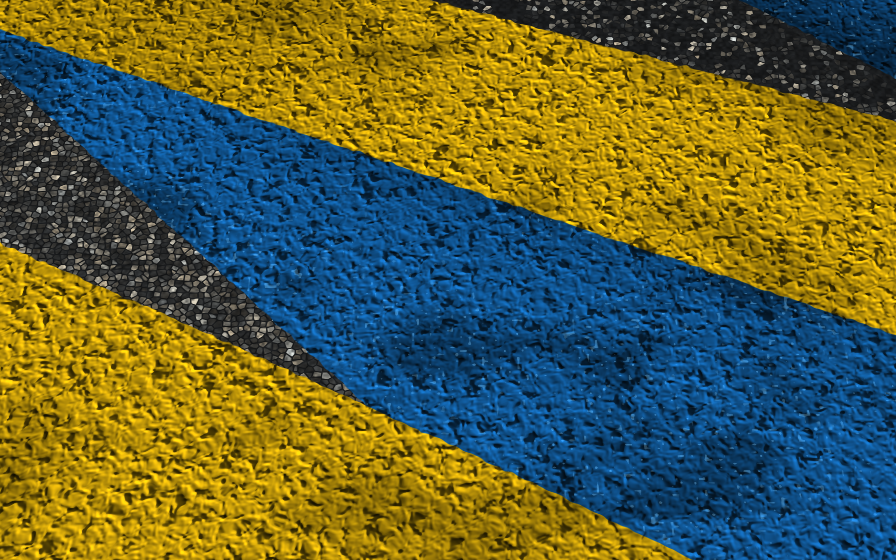
Write a Shadertoy shader that draws this texture.

```glsl
#define YELLOW vec3(0.71, 0.56, 0.035)
#define BLUE vec3(0.058, 0.305, 0.525)
#define TAR vec3(0.085, 0.09, 0.095)
#define STONE vec3(0.60, 0.57, 0.51)
#define GRAIN 72.0
#define RELIEF 1.25
#define EDGE_WOBBLE 0.005
#define LIGHT_STEP vec2(0.28, 0.38)

float hash(vec2 p) {
    vec3 q = fract(vec3(p.xyx) * 0.1031);
    q += dot(q, q.yzx + 33.33);
    return fract((q.x + q.y) * q.z);
}

float noise(vec2 p) {
    vec2 i = floor(p), f = fract(p);
    f = f * f * (3.0 - 2.0 * f);
    return mix(mix(hash(i), hash(i + vec2(1, 0)), f.x),
               mix(hash(i + vec2(0, 1)), hash(i + vec2(1, 1)), f.x), f.y);
}

float fbm(vec2 p) {
    float sum = 0.0, amp = 0.5;
    for (int i = 0; i < 4; i++) {
        sum += amp * noise(p);
        p = mat2(1.6, 1.2, -1.2, 1.6) * p + 7.3;
        amp *= 0.5;
    }
    return sum / 0.9375;
}

// Crumbly height of the paint coat
float coatHeight(vec2 q) {
    q += 0.8 * vec2(noise(q * 0.7 + 31.0), noise(q * 0.7 + 67.0));
    return 0.6 * noise(q) + 0.4 * noise(q * 2.1 + 13.0);
}

// Nearest stone: x = border gap, y = random value of the stone
vec2 stones(vec2 q) {
    vec2 cell = floor(q);
    float first = 9.0, second = 9.0, id = 0.0;
    for (int y = -1; y <= 1; y++)
    for (int x = -1; x <= 1; x++) {
        vec2 c = cell + vec2(x, y);
        vec2 centre = c + 0.1 + 0.8 * vec2(hash(c), hash(c + 57.0));
        float d = length(q - centre);
        if (d < first) { second = first; first = d; id = hash(c + 113.0); }
        else second = min(second, d);
    }
    return vec2(second - first, id);
}

vec3 asphalt(vec2 q, float exposure) {
    vec2 s = stones(q * 0.95);
    float face = smoothstep(0.02, 0.35, s.x) * (0.55 + 0.9 * noise(q * 2.3));
    float bright = mix(pow(s.y, 7.0), 0.12 + 0.88 * s.y * s.y, exposure);
    vec3 tint = mix(vec3(0.92, 0.99, 1.08), vec3(1.06, 1.0, 0.9), hash(vec2(s.y * 91.0, 3.0)));
    return TAR * (0.75 + 0.7 * noise(q * 1.7)) + STONE * tint * bright * face;
}

// Light on the lumps, shade in the pits
float coatShade(vec2 q) {
    float h = coatHeight(q);
    float slope = h - coatHeight(q + LIGHT_STEP);
    float lit = clamp(1.0 + RELIEF * slope, 0.3, 1.55);
    return lit * mix(0.4, 1.0, smoothstep(0.2, 0.44, h));
}

// Signed distance above the line from a to b, with a left of b
float above(vec2 p, vec2 a, vec2 b) {
    vec2 d = normalize(b - a);
    return d.x * (p.y - a.y) - d.y * (p.x - a.x);
}

float cover(float d) {
    float w = 0.8 / iResolution.y;
    return smoothstep(-w, w, d);
}

void mainImage(out vec4 fragColor, in vec2 fragCoord) {
    vec2 p = fragCoord / iResolution.y;
    // Grain shrinks toward the far side of the ground
    vec2 q = vec2(p.x - 0.8, p.y * 1.15) * GRAIN * (1.0 + 0.3 * p.y) + 200.0;
    vec2 e = p + EDGE_WOBBLE * (vec2(noise(q * 0.8), noise(q * 0.8 + 41.0)) - 0.5);

    // Stripe borders
    float nearYellow = cover(0.565 - 0.427 * e.x - 0.0233 * e.x * e.x - e.y);
    float leftRoad = cover(-above(e, vec2(0.0, 0.872), vec2(0.656, 0.275)));
    float farYellow = cover(above(e, vec2(0.0, 0.946), vec2(1.6, 0.402)));
    float farRoad = cover(above(e, vec2(0.771, 1.0), vec2(1.6, 0.783)));
    float farBlue = cover(above(e, vec2(1.323, 1.0), vec2(1.6, 0.86)));

    // Paint with worn and dirty patches
    float shade = coatShade(q);
    float dirt = fbm(p * vec2(4.0, 8.0) + 5.0);
    float wear = smoothstep(0.48, 0.75, dirt);
    float corner = 1.0 - smoothstep(0.0, 0.55, length((p - vec2(0.25, 1.0)) * vec2(0.7, 1.6)));
    vec3 yellow = YELLOW * shade * (1.04 - 0.25 * wear - 0.16 * corner);
    float rim = exp(-18.0 * max(-above(p, vec2(0.0, 0.946), vec2(1.6, 0.402)), 0.0));
    vec3 blue = BLUE * shade * (1.06 - 0.35 * wear - 0.25 * rim * smoothstep(0.2, 0.7, p.x));
    float glint = smoothstep(0.8, 0.95, noise(q * 1.6 + 91.0)) * smoothstep(0.35, 0.7, dirt + 0.1);
    blue += glint * vec3(0.16, 0.21, 0.23);

    // Layers from the blue ground upward
    vec3 color = mix(blue, asphalt(q, 0.85), leftRoad);
    color = mix(color, yellow, max(nearYellow, farYellow));
    color = mix(color, asphalt(q, 0.08), farRoad);
    color = mix(color, blue, farBlue);
    fragColor = vec4(clamp(color, 0.0, 1.0), 1.0);
}
```
